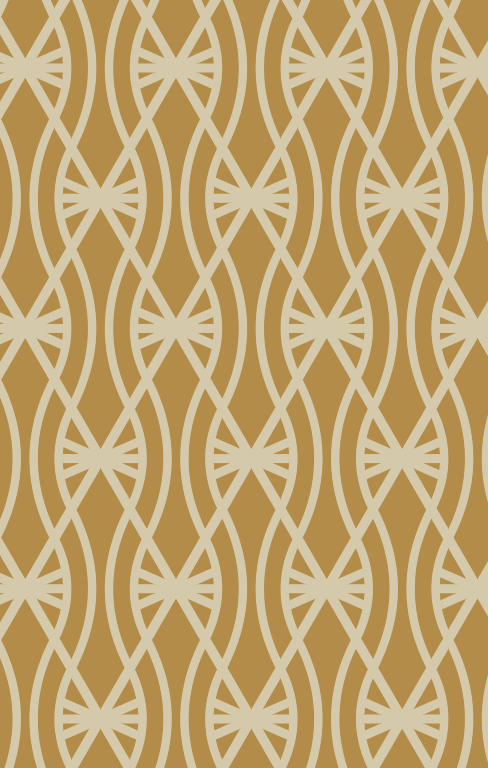
Reproduce this pattern procedurally as a Shadertoy shader.

```glsl
// Cream ogee trellis with spoked fans on gold, in half-drop repeat.

// Lengths are in column pitches; one pitch is the distance between fans in a row.
const float PITCHES_PER_HEIGHT = 5.093;
const vec2  FAN_ORIGIN = vec2(1.167, 4.642);  // centre of one fan
const float ROW_STEP = 0.8634;                // distance between staggered rows

const float INNER_BULGE = 0.2785;  // ogee reach beside a fan
const float OUTER_BULGE = 0.444;   // reach of the ogee outside it
const float BEND_HEIGHT = 0.34;    // height where the ogee reverses its curve
const float SPOKE_SLOPE = 0.44;

const float OGEE_HALF_WIDTH = 0.028;
const float LATTICE_HALF_WIDTH = 0.0325;
const float SPOKE_HALF_WIDTH = 0.030;

const vec3 GOLD = vec3(0.697, 0.550, 0.283);
const vec3 CREAM = vec3(0.833, 0.790, 0.665);

// Moves a point into the cell of its nearest fan and folds it into one quadrant.
vec2 foldToFan(vec2 p) {
    float row = floor(p.y / ROW_STEP + 0.5);
    p.y -= row * ROW_STEP;
    p.x -= 0.5 * mod(row, 2.0);
    p.x -= floor(p.x + 0.5);
    return abs(p);
}

// Distance to a straight line through the fan centre.
float lineDistance(vec2 p, vec2 direction) {
    vec2 d = normalize(direction);
    return abs(p.x * d.y - p.y * d.x);
}

// Approximate distance to a curve x = curveX with the given slope dx/dy.
float curveDistance(float x, float curveX, float slope) {
    return abs(x - curveX) * inversesqrt(1.0 + slope * slope);
}

// Signed distance to the trellis within one folded quadrant.
float trellis(vec2 p) {
    // Two parabolas meet with equal slope at the bend.
    float waist = 0.5 - OUTER_BULGE;
    float bendSlope = 2.0 * (INNER_BULGE - waist) / ROW_STEP;
    float innerCurve = bendSlope / BEND_HEIGHT;
    float outerCurve = bendSlope / (ROW_STEP - BEND_HEIGHT);

    float rise = ROW_STEP - p.y;
    bool nearFan = p.y < BEND_HEIGHT;
    float innerX = nearFan ? INNER_BULGE - 0.5 * innerCurve * p.y * p.y
                           : waist + 0.5 * outerCurve * rise * rise;
    float innerSlope = nearFan ? innerCurve * p.y : outerCurve * rise;
    float outerX = OUTER_BULGE - 0.5 * outerCurve * p.y * p.y;

    float ogee = min(curveDistance(p.x, innerX, innerSlope),
                     curveDistance(p.x, outerX, outerCurve * p.y));
    float lattice = lineDistance(p, vec2(0.5, ROW_STEP));

    // Spokes end at the inner ogee.
    float spokes = min(p.y, lineDistance(p, vec2(1.0, SPOKE_SLOPE)));
    spokes = max(spokes - SPOKE_HALF_WIDTH, p.x - innerX);

    return min(spokes, min(ogee - OGEE_HALF_WIDTH, lattice - LATTICE_HALF_WIDTH));
}

void mainImage(out vec4 fragColor, in vec2 fragCoord) {
    float pixel = PITCHES_PER_HEIGHT / iResolution.y;
    vec2 p = foldToFan(fragCoord * pixel - FAN_ORIGIN);
    float ink = 1.0 - smoothstep(-0.6 * pixel, 0.6 * pixel, trellis(p));
    fragColor = vec4(mix(GOLD, CREAM, ink), 1.0);
}
```
